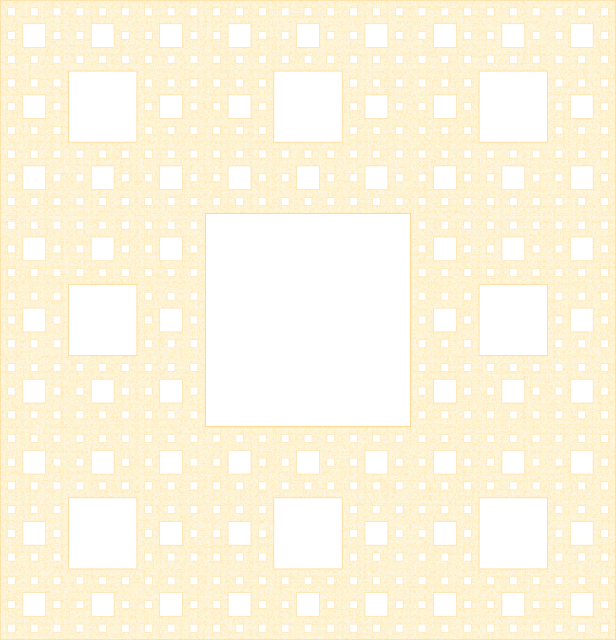
Write a WebGL 1 fragment shader that draws this pattern.

```glsl
precision highp float;

// A square-hole carpet fractal: every cell loses its middle third, at 1, 3, 9
// and 27 cells across, each hole thinly outlined in amber. The remaining web
// is a fine cream grain, with a fifth level of holes showing as faint specks.

uniform vec2 u_resolution;

const vec3 WHITE = vec3(1.0);
const vec3 PALE  = vec3(1.00, 0.96, 0.90);
const vec3 LEMON = vec3(0.98, 0.96, 0.82);
const vec3 CREAM = vec3(1.00, 0.96, 0.84);
const vec3 GOLD  = vec3(1.00, 0.94, 0.80);
const vec3 HONEY = vec3(1.00, 0.93, 0.75);
const vec3 AMBER = vec3(1.00, 0.80, 0.45);

const vec2 GRAIN_CELLS = vec2(492.0, 512.0);
const float SPECK_CELLS = 81.0;
const float LINE_HALF_WIDTH = 0.0006; // in canvas heights
const int HOLE_LEVELS = 4;

float hash(vec2 p) {
  vec3 q = fract(p.xyx * 0.1031);
  q += dot(q, q.yzx + 33.33);
  return fract((q.x + q.y) * q.z);
}

// Signed distance, in canvas heights, to the middle third of a grid cell.
float holeDistance(vec2 uv, float cells, float aspect) {
  vec2 q = abs(fract(uv * cells) - 0.5) - 1.0 / 6.0;
  return max(q.x * aspect, q.y) / cells;
}

// Distance to the canvas border, in canvas heights.
float borderDistance(vec2 uv, float aspect) {
  vec2 q = 0.5 - abs(uv - 0.5);
  return min(q.x * aspect, q.y);
}

float fillMask(float d, float pixel) {
  return clamp(0.5 - d / pixel, 0.0, 1.0);
}

float lineMask(float d, float halfWidth, float pixel) {
  return fillMask(abs(d) - halfWidth, pixel);
}

// Random tone per grain, biased by row and column for a faint woven look.
vec3 grainColor(vec2 cell, float weave) {
  float row = hash(vec2(cell.y, 17.0)) - 0.5;
  float column = hash(vec2(cell.x, 71.0)) - 0.5;
  float tone = hash(cell) + weave * (row + column);
  vec3 color = mix(HONEY, GOLD, step(0.13, tone));
  color = mix(color, CREAM, step(0.39, tone));
  color = mix(color, LEMON, step(0.71, tone));
  return mix(color, PALE, step(0.90, tone));
}

void main() {
  vec2 uv = gl_FragCoord.xy / u_resolution;
  float aspect = u_resolution.x / u_resolution.y;
  float pixel = 1.0 / u_resolution.y;

  // Grainy web with the faintest holes
  vec3 color = grainColor(floor(uv * GRAIN_CELLS), 0.22);
  float speck = fillMask(holeDistance(uv, SPECK_CELLS, aspect), pixel);
  color = mix(color, PALE, 0.55 * speck);

  // Outlined holes, painted from the smallest level to the largest
  float cells = SPECK_CELLS / 3.0;
  for (int i = 0; i < HOLE_LEVELS; i++) {
    float d = holeDistance(uv, cells, aspect);
    float lineStrength = pow(cells, -0.33);
    color = mix(color, WHITE, fillMask(d, pixel));
    color = mix(color, AMBER, lineStrength * lineMask(d, LINE_HALF_WIDTH, pixel));
    cells /= 3.0;
  }

  // Outer frame
  float frame = lineMask(borderDistance(uv, aspect), LINE_HALF_WIDTH, pixel);
  color = mix(color, AMBER, frame);

  gl_FragColor = vec4(color, 1.0);
}
```
